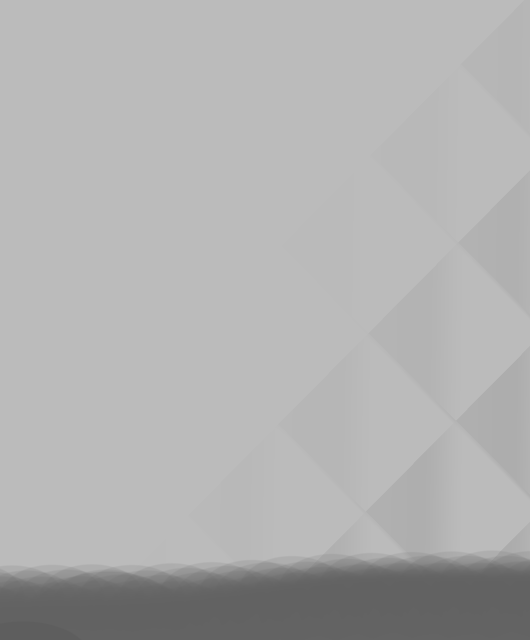
A Shadertoy shader for this background:

```glsl
// A pale grey wall with a fading lattice of folded diamonds at the right,
// above a dark bank of overlapping translucent humps along the bottom.
// Diamonds come from a skewed grid; humps are looped rows of soft ellipses.

const float WALL_GREY = 0.735;
const float BANK_GREY = 0.392;
const float HUMP_GREY = 0.385;
const float HOLLOW_GREY = 0.355;

const vec2 LATTICE_ORIGIN = vec2(0.5755, 0.4792);
const vec2 AXIS_UP = vec2(0.1406, 0.1419);
const vec2 AXIS_DOWN = vec2(0.1367, -0.1367);

const int HUMP_ROWS = 5;
const float HUMP_SPACING = 0.0625;
const float ROW_STEP = 0.009;
const vec2 HUMP_RADII = vec2(0.082, 0.052);

float hash(vec2 p) {
    return fract(sin(dot(p, vec2(127.1, 311.7))) * 43758.5453);
}

// Diamonds grow darker toward the lower right
float foldStrength(vec2 cell) {
    return 0.06 * smoothstep(-1.5, 1.2, 0.35 * cell.x + cell.y);
}

// Darkness of the diamond lattice at one point
float latticeShade(vec2 p) {
    vec2 grid = inverse(mat2(AXIS_UP, AXIS_DOWN)) * (p - LATTICE_ORIGIN);
    vec2 cell = floor(grid);
    vec2 local = fract(grid);

    float across = 0.5 * (local.x + local.y);
    float face = foldStrength(cell) * (1.0 - smoothstep(0.3, 0.58, across));
    face *= mix(0.8, 1.0, smoothstep(0.0, 0.35, across));

    // Narrow shadow beneath the lower left edge of the next diamond
    float crease = smoothstep(0.95, 1.0, local.x);
    float shadow = foldStrength(cell + vec2(1.0, 0.0)) * crease * crease;
    return face + shadow * mix(0.3, 1.0, local.y);
}

// Four samples smooth the diamond edges
float smoothLattice(vec2 p, float pixel) {
    float total = 0.0;
    for (int i = 0; i < 4; i++) {
        vec2 offset = vec2(i % 2, i / 2) - 0.5;
        total += latticeShade(p + 0.5 * pixel * offset);
    }
    return total * 0.25;
}

float ellipseMask(vec2 p, vec2 center, vec2 radii, float pixel) {
    vec2 q = (p - center) / radii;
    float reach = length(q);
    float slope = length(q / radii) / max(reach, 0.001);
    float dist = (reach - 1.0) / max(slope, 0.001);
    return 1.0 - smoothstep(-pixel, pixel, dist);
}

// Height of the bank, rising gently to the right
float bankTop(float x) {
    return mix(0.1185, 0.139, smoothstep(0.2, 0.65, x));
}

// Light left after passing through all rows of humps
float humpTransmission(vec2 p, float pixel) {
    float light = 1.0;
    for (int row = 0; row < HUMP_ROWS; row++) {
        float r = float(row);
        float stagger = 0.3 + 0.37 * r;
        float nearest = floor(p.x / HUMP_SPACING - stagger + 0.5);
        for (int k = -2; k <= 2; k++) {
            float index = nearest + float(k);
            float x = (index + stagger) * HUMP_SPACING;
            float jitter = (hash(vec2(index, r)) - 0.5) * 0.004;
            float top = bankTop(x) - r * ROW_STEP + jitter;
            vec2 center = vec2(x, top - HUMP_RADII.y);
            light *= 1.0 - 0.15 * ellipseMask(p, center, HUMP_RADII, pixel);
        }
    }
    return light;
}

void mainImage(out vec4 fragColor, in vec2 fragCoord) {
    float pixel = 1.0 / iResolution.y;
    vec2 p = fragCoord * pixel;

    // Wall and diamonds
    float grey = WALL_GREY - smoothLattice(p, pixel);

    // Bank body, fading in more slowly at the left
    float depth = bankTop(p.x) - p.y;
    float fadeEnd = mix(0.07, 0.048, smoothstep(0.1, 0.6, p.x));
    grey = mix(grey, BANK_GREY, smoothstep(0.008, fadeEnd, depth));

    // Translucent humps
    grey = mix(HUMP_GREY, grey, humpTransmission(p, pixel));

    // Broad mound and the darker one in the lower left corner
    float mound = ellipseMask(p, vec2(0.169, 0.029), vec2(0.124, 0.078), pixel);
    grey = mix(grey, HUMP_GREY, 0.22 * mound);
    float hollow = ellipseMask(p, vec2(0.036, -0.029), vec2(0.105, 0.058), pixel);
    grey = mix(grey, HOLLOW_GREY, 0.6 * hollow);

    fragColor = vec4(vec3(grey), 1.0);
}
```
